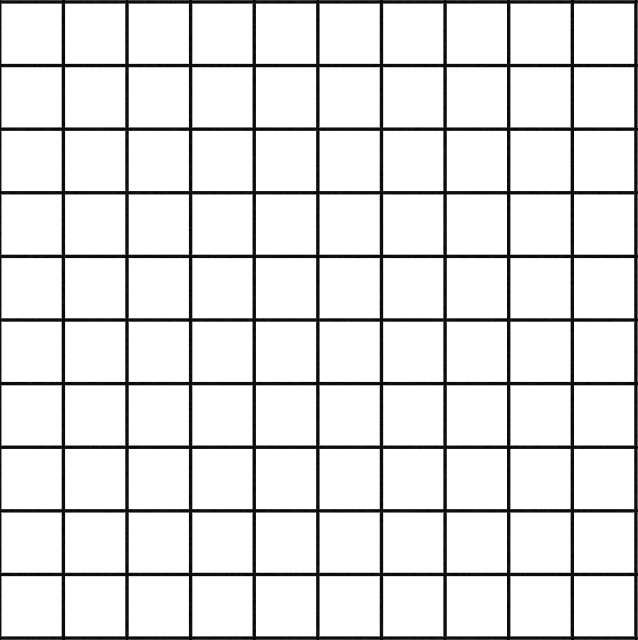
Write a Shadertoy shader that draws this pattern.

```glsl
// A square grid of ten by ten white cells ruled with thin near-black lines.
// Distance to the nearest line gives antialiased coverage; hashed value noise
// gives the ink a faint mottling.

float hash(vec2 p) {
    vec3 q = fract(vec3(p.xyx) * 0.1031);
    q += dot(q, q.yzx + 33.33);
    return fract((q.x + q.y) * q.z);
}

float valueNoise(vec2 p) {
    vec2 cell = floor(p);
    vec2 f = fract(p);
    f = f * f * (3.0 - 2.0 * f);
    float low = mix(hash(cell), hash(cell + vec2(1.0, 0.0)), f.x);
    float high = mix(hash(cell + vec2(0.0, 1.0)), hash(cell + vec2(1.0)), f.x);
    return mix(low, high, f.y);
}

// Distance to the nearest vertical (x) and horizontal (y) line
vec2 gridDistance(vec2 p, float pitch) {
    vec2 cell = p / pitch;
    return abs(cell - round(cell)) * pitch;
}

void mainImage(out vec4 fragColor, in vec2 fragCoord) {
    float pixel = 1.0 / iResolution.y;
    vec2 uv = (fragCoord - 0.5 * iResolution.xy) * pixel;

    // Grid sits slightly left of centre, so the right border shows in full
    vec2 dist = gridDistance(uv + vec2(0.0018, 0.0), 0.0994);
    vec2 coverage = clamp((0.00265 - dist) / pixel + 0.5, 0.0, 1.0);
    float line = max(coverage.x, coverage.y);

    // Mottled ink on white
    float mottle = valueNoise((uv + 1.0) * 340.0);
    vec3 ink = vec3(0.02 + 0.06 * mottle);
    fragColor = vec4(mix(vec3(1.0), ink, line), 1.0);
}
```
